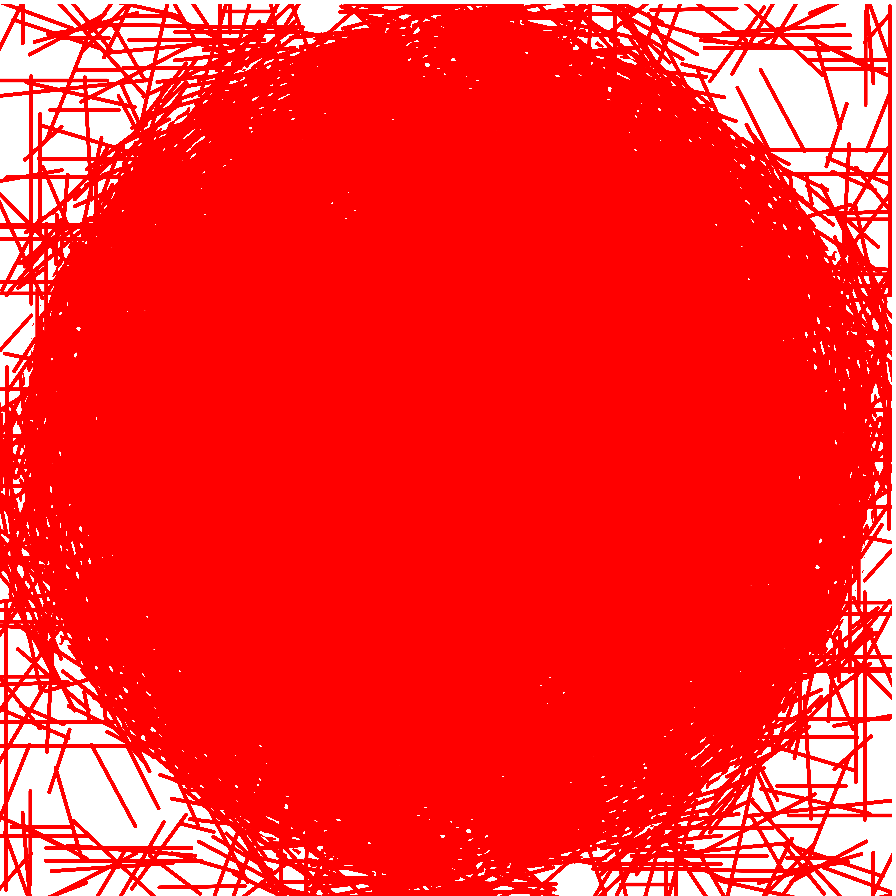
This background is drawn by a WebGL 2 fragment shader. Its source:

```glsl
#version 300 es
precision highp float;
// A dense red disk scribbled on white, frayed into tangent strokes at its rim
// and loose straight strokes in the corners. Every stroke is a hashed segment,
// drawn twice with half-turn symmetry; gradient noise pricks the rim with flecks.
uniform vec2 u_resolution;
out vec4 outColor;

const float PI = 3.14159265;
const vec3 PAPER = vec3(1.0);
const vec3 INK = vec3(1.0, 0.0, 0.0);
const float HALF_WIDTH = 0.0022;
const float RIM = 0.475;
const int RIM_STROKES = 200;
const int LOOSE_STROKES = 250;

// Open pockets that scattered strokes avoid: centre, radius
const vec3 POCKETS[7] = vec3[7](
    vec3(0.379, 0.389, 0.045), vec3(-0.142, 0.478, 0.016),
    vec3(-0.487, 0.135, 0.026), vec3(-0.370, 0.357, 0.016),
    vec3(-0.474, 0.357, 0.018), vec3(0.464, 0.383, 0.018),
    vec3(-0.430, 0.435, 0.018));

// Long accent strokes: start, end
const vec4 ACCENTS[11] = vec4[11](
    vec4(0.323, 0.402, 0.359, 0.331), vec4(0.349, 0.422, 0.398, 0.331),
    vec4(0.408, 0.461, 0.438, 0.357), vec4(0.466, 0.487, 0.466, 0.383),
    vec4(0.493, 0.493, 0.493, 0.174), vec4(-0.465, 0.415, -0.465, 0.161),
    vec4(-0.467, 0.439, -0.383, 0.484), vec4(-0.500, 0.393, -0.331, 0.411),
    vec4(0.320, 0.333, 0.500, 0.333), vec4(-0.500, 0.109, -0.465, 0.148),
    vec4(-0.396, 0.474, -0.448, 0.344));

vec4 hash4(float n) {
    vec4 p = fract(n * vec4(0.1031, 0.1030, 0.0973, 0.1099));
    p += dot(p, p.wzxy + 33.33);
    return fract((p.xxyz + p.yzzw) * p.zywx);
}

vec2 gradientAt(vec2 cell) {
    float a = 2.0 * PI * hash4(cell.x + 157.0 * cell.y).x;
    return vec2(cos(a), sin(a));
}

float gradientNoise(vec2 p) {
    vec2 i = floor(p), f = fract(p);
    vec2 u = f * f * (3.0 - 2.0 * f);
    vec2 e = vec2(1.0, 0.0);
    float low = mix(dot(gradientAt(i), f), dot(gradientAt(i + e.xy), f - e.xy), u.x);
    float high = mix(dot(gradientAt(i + e.yx), f - e.yx),
                     dot(gradientAt(i + e.xx), f - e.xx), u.x);
    return mix(low, high, u.y);
}

float segmentDistance(vec2 p, vec2 a, vec2 b) {
    vec2 ab = b - a;
    return length(p - a - ab * clamp(dot(p - a, ab) / dot(ab, ab), 0.0, 1.0));
}

// Distance to a stroke and its half-turn twin
float twinDistance(vec2 p, vec4 s) {
    return min(segmentDistance(p, s.xy, s.zw), segmentDistance(-p, s.xy, s.zw));
}

bool crossesPocket(vec4 s) {
    for (int i = 0; i < 7; i++) {
        if (segmentDistance(POCKETS[i].xy, s.xy, s.zw) < POCKETS[i].z) return true;
    }
    return false;
}

vec4 strokeAround(vec2 centre, float angle, float halfLength) {
    vec2 d = halfLength * vec2(cos(angle), sin(angle));
    return vec4(centre - d, centre + d);
}

// Short stroke lying almost tangent to the disk
vec4 rimStroke(float id) {
    vec4 h = hash4(id + 11.0);
    float a = PI * h.x;
    vec2 centre = mix(0.465, 0.512, h.y) * vec2(cos(a), sin(a));
    return strokeAround(centre, a + 0.5 * PI + 1.1 * (h.z - 0.5), mix(0.015, 0.055, h.w));
}

// Longer stroke between rim and frame, gathered in the corners, some level
vec4 looseStroke(float id) {
    vec4 h = hash4(id + 503.0);
    vec4 g = hash4(id + 907.0);
    float side = 2.0 * fract(2.0 * h.x) - 1.0;
    float a = 0.5 * PI * (floor(2.0 * h.x) + 0.5 + 0.5 * side * sqrt(abs(side)));
    vec2 d = vec2(cos(a), sin(a));
    float reach = 0.5 / max(abs(d.x), abs(d.y));
    float angle = g.x < 0.18 ? 0.0 : g.x < 0.24 ? 0.5 * PI : PI * g.y;
    return strokeAround(d * mix(RIM, reach, pow(h.y, 0.7)), angle, mix(0.025, 0.09, h.z));
}

// Solid disk with flecks that cluster and thicken toward the rim
float diskInk(vec2 p, float r, float aa) {
    vec2 q = p.y < 0.0 ? -p : p;
    float n = gradientNoise(vec2(atan(q.y, q.x) * 44.0, r * 230.0));
    float level = mix(0.70, 0.46, smoothstep(0.32, 0.47, r));
    level += 0.25 * gradientNoise(q * 13.0 + 40.0) - 1.2 * smoothstep(0.462, 0.496, r);
    float soft = 60.0 * aa;
    return 1.0 - smoothstep(level - soft, level + soft, n);
}

float strokeInk(vec2 p, float aa) {
    float nearest = 1.0, limit = HALF_WIDTH + aa;
    for (int i = 0; i < RIM_STROKES + LOOSE_STROKES; i++) {
        vec4 s = i < RIM_STROKES ? rimStroke(float(i)) : looseStroke(float(i));
        float d = twinDistance(p, s);
        if (d < min(limit, nearest) && !crossesPocket(s)) nearest = d;
        if (nearest < HALF_WIDTH - aa) return 1.0;
    }
    for (int i = 0; i < 11; i++) nearest = min(nearest, twinDistance(p, ACCENTS[i]));
    return 1.0 - smoothstep(HALF_WIDTH - aa, HALF_WIDTH + aa, nearest);
}

void main() {
    float unit = min(u_resolution.x, u_resolution.y);
    vec2 p = (gl_FragCoord.xy - 0.5 * u_resolution) / unit;
    float r = length(p), aa = 0.06 / unit;
    float ink = r < 0.28 ? 1.0 : diskInk(p, r, aa);
    if (r > 0.36 && ink < 1.0) ink = max(ink, strokeInk(p, aa));
    // Thin bare margin along the top and right
    ink *= 1.0 - smoothstep(0.496 - aa, 0.496 + aa, max(p.x, p.y));
    outColor = vec4(mix(PAPER, INK, ink), 1.0);
}
```
